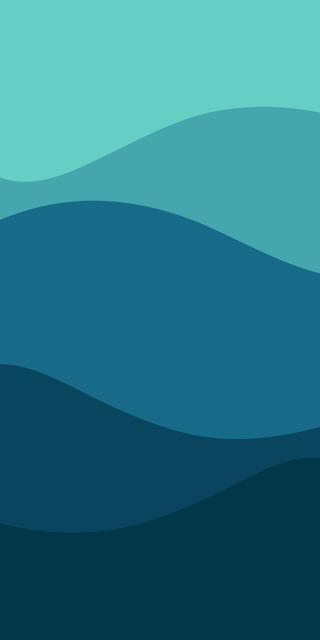
Give the GLSL for this background, as a Shadertoy shader.

```glsl
// Layered flat waves descending from pale aqua to deep sea blue.

#define AQUA      vec3(0.396, 0.812, 0.776)
#define TEAL      vec3(0.271, 0.651, 0.678)
#define OCEAN     vec3(0.094, 0.420, 0.533)
#define DEEP      vec3(0.035, 0.271, 0.369)
#define ABYSS     vec3(0.008, 0.212, 0.286)
#define EDGE_SOFT 1.0

// Smooth crest line through four evenly spaced heights.
// Slopes are the rise per third of the canvas width.
float crestLine(float x, vec4 heights, vec4 slopes) {
    float s = clamp(x, 0.0, 1.0) * 3.0;
    int i = min(int(s), 2);
    float t = s - float(i);
    float u = 1.0 - t;
    float height = mix(heights[i], heights[i + 1], t * t * (3.0 - 2.0 * t));
    return height + t * u * (u * slopes[i] - t * slopes[i + 1]);
}

// Paints everything below the crest line with an antialiased edge.
vec3 paintWave(vec3 base, vec3 tint, vec2 uv, vec4 heights, vec4 slopes) {
    float depth = crestLine(uv.x, heights, slopes) - uv.y;
    float pixel = max(length(vec2(dFdx(depth), dFdy(depth))), 1e-6);
    float cover = clamp(0.5 + depth / (pixel * EDGE_SOFT), 0.0, 1.0);
    return mix(base, tint, cover);
}

void mainImage(out vec4 fragColor, in vec2 fragCoord) {
    vec2 uv = fragCoord / iResolution.xy;

    // Waves from back to front
    vec3 color = AQUA;
    color = paintWave(color, TEAL, uv,
                      vec4(0.7227, 0.7578, 0.8255, 0.8242),
                      vec4(-0.060, 0.080, 0.033, -0.033));
    color = paintWave(color, OCEAN, uv,
                      vec4(0.6563, 0.6858, 0.6423, 0.5729),
                      vec4(0.070, -0.010, -0.077, -0.042));
    color = paintWave(color, DEEP, uv,
                      vec4(0.4310, 0.3689, 0.3158, 0.3333),
                      vec4(0.000, -0.077, -0.017, 0.047));
    color = paintWave(color, ABYSS, uv,
                      vec4(0.1823, 0.1712, 0.2266, 0.2839),
                      vec4(-0.042, 0.022, 0.080, -0.017));

    fragColor = vec4(color, 1.0);
}
```
